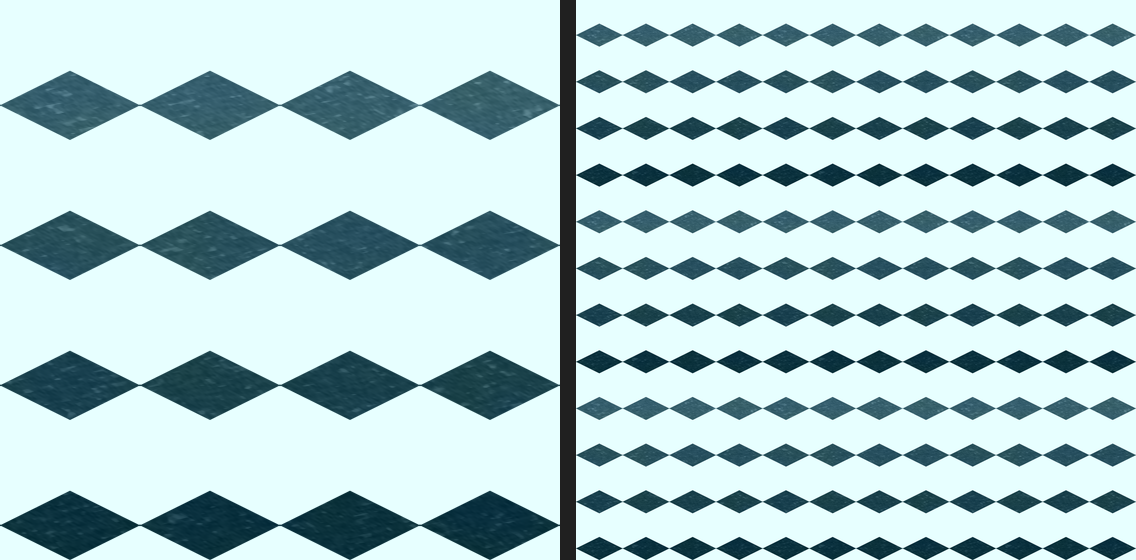
Left: one tile. Right: repeated 3 by 3.
Reproduce this pattern procedurally as a WebGL 1 fragment shader.

```glsl
precision highp float;
// Four rows of four wide diamonds, joined tip to tip, on a pale ground.
// Each diamond is a distance function in a repeated cell; rows darken downwards,
// and sheared wrapping noise fills them with fine rippled streaks and flecks.

uniform vec2 u_resolution;

#define REPEATS 4.0
#define HALF_HEIGHT 0.2475
#define LINK_HALF_WIDTH 0.005
#define GROUND vec3(0.906, 1.0, 1.0)
#define TOP_ROW vec3(0.225, 0.385, 0.430)
#define BOTTOM_ROW vec3(0.050, 0.200, 0.245)
#define HUE_SHIFT vec3(-0.012, -0.010, 0.030)
#define STREAK_STRENGTH 0.10
#define FLECK_STRENGTH 0.13

float hash(vec2 cell) {
  return fract(sin(dot(cell, vec2(127.1, 311.7))) * 43758.5453);
}

// Value noise whose lattice wraps after "period" cells.
float wrapNoise(vec2 q, vec2 period) {
  vec2 i = floor(q);
  vec2 f = fract(q);
  f = f * f * (3.0 - 2.0 * f);
  vec2 a = mod(i, period);
  vec2 b = mod(i + 1.0, period);
  return mix(mix(hash(a), hash(vec2(b.x, a.y)), f.x),
             mix(hash(vec2(a.x, b.y)), hash(b), f.x), f.y);
}

// Signed distance to a diamond reaching both cell sides, with a thin link.
float diamondChain(vec2 p) {
  p = abs(p);
  float slope = 2.0 * HALF_HEIGHT;
  float diamond = (p.x * slope + p.y - HALF_HEIGHT) / length(vec2(slope, 1.0));
  return min(diamond, p.y - LINK_HALF_WIDTH);
}

// Brightness offset; shear factors are multiples of the noise periods.
float ripples(vec2 uv) {
  vec2 falling = vec2(48.0 * uv.x - 24.0 * uv.y, 72.0 * uv.x + 144.0 * uv.y);
  vec2 rising = vec2(48.0 * uv.x + 24.0 * uv.y, 240.0 * uv.y - 48.0 * uv.x);
  float streak = wrapNoise(falling * 2.0, vec2(48.0, 144.0)) - 0.5;
  float swell = wrapNoise(rising, vec2(24.0, 48.0)) - 0.5;
  float fleck = wrapNoise(rising + 0.5, vec2(24.0, 48.0));
  fleck *= wrapNoise(falling, vec2(24.0, 72.0));
  return STREAK_STRENGTH * (0.6 * streak + 0.4 * swell)
       + FLECK_STRENGTH * (smoothstep(0.35, 0.85, fleck) - 0.1);
}

void main() {
  vec2 uv = gl_FragCoord.xy / u_resolution;
  vec2 grid = uv * REPEATS;
  vec2 local = fract(grid) - vec2(0.5, HALF_HEIGHT);

  // Diamond colour: row tone, slow blue-green drift, surface ripples.
  float rowTone = floor(grid.y) / (REPEATS - 1.0);
  vec3 ink = mix(BOTTOM_ROW, TOP_ROW, rowTone);
  ink += HUE_SHIFT * (wrapNoise(uv * 12.0, vec2(12.0)) - 0.5);
  ink += ripples(uv) * mix(0.75, 1.0, rowTone);

  // Smooth edge about one pixel wide, in cell units.
  float pixel = REPEATS / min(u_resolution.x, u_resolution.y);
  float coverage = 1.0 - smoothstep(-0.7 * pixel, 0.7 * pixel, diamondChain(local));
  gl_FragColor = vec4(mix(GROUND, ink, coverage), 1.0);
}
```
